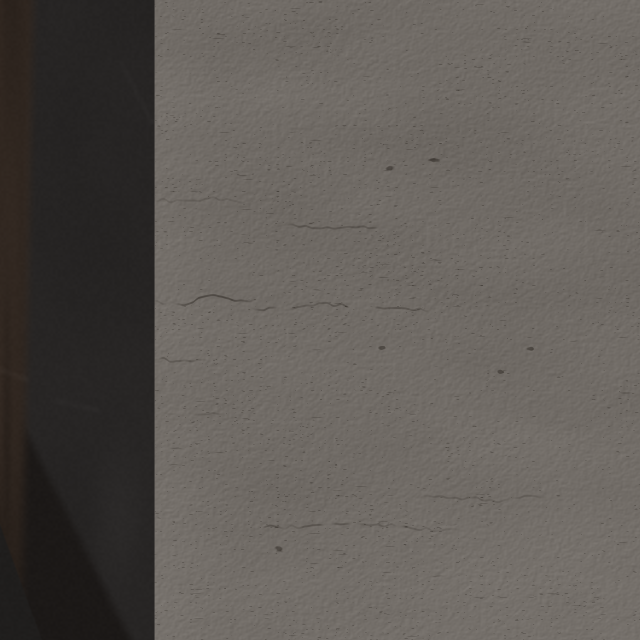
This texture is drawn by a Shadertoy shader. Its source:

```glsl
// A matte concrete wall beside a dark glossy strip with a brown left rim.
// The wall layers soft stains, embossed value noise, scattered pits and
// wavering cracks; the strip is built from half planes and soft glows.

const float STRIP_EDGE = 0.2415;
const vec3 CONCRETE = vec3(0.443, 0.423, 0.402);
const vec3 SLATE = vec3(0.150, 0.142, 0.139);
const vec3 SHADOW = vec3(0.108, 0.096, 0.090);
const vec3 BROWN = vec3(0.182, 0.146, 0.121);
const vec3 WEDGE = vec3(0.122, 0.116, 0.112);
const float GRAIN = 0.085;
const float PIT_DEPTH = 0.14;
const float CRACK_DEPTH = 0.13;

// Cracks: start x, end x, height, strength
const int CRACK_COUNT = 9;
const vec4 CRACKS[CRACK_COUNT] = vec4[](
    vec4(0.245, 0.400, 0.531, 1.00), vec4(0.400, 0.680, 0.521, 0.65),
    vec4(0.430, 0.620, 0.647, 0.60), vec4(0.245, 0.390, 0.683, 0.35),
    vec4(0.245, 0.325, 0.435, 0.60), vec4(0.245, 0.370, 0.351, 0.45),
    vec4(0.390, 0.580, 0.181, 0.75), vec4(0.560, 0.720, 0.172, 0.50),
    vec4(0.660, 0.860, 0.221, 0.45));

// Larger holes: centre and half size
const int HOLE_COUNT = 6;
const vec4 HOLES[HOLE_COUNT] = vec4[](
    vec4(0.598, 0.456, 0.006, 0.0030), vec4(0.829, 0.455, 0.005, 0.0035),
    vec4(0.782, 0.419, 0.005, 0.0030), vec4(0.437, 0.142, 0.007, 0.0045),
    vec4(0.610, 0.737, 0.007, 0.0040), vec4(0.680, 0.750, 0.009, 0.0035));

float hash(vec2 p) {
    vec3 q = fract(vec3(p.xyx) * 0.1031);
    q += dot(q, q.yzx + 33.33);
    return fract((q.x + q.y) * q.z);
}

float noise(vec2 p) {
    vec2 i = floor(p), f = fract(p);
    f = f * f * (3.0 - 2.0 * f);
    return mix(mix(hash(i), hash(i + vec2(1, 0)), f.x),
               mix(hash(i + vec2(0, 1)), hash(i + vec2(1, 1)), f.x), f.y);
}

float fbm(vec2 p) {
    float sum = 0.0, gain = 0.5;
    for (int i = 0; i < 4; i++) {
        sum += gain * noise(p);
        p = mat2(1.6, 1.2, -1.2, 1.6) * p + 17.3;
        gain *= 0.5;
    }
    return sum / 0.9375;
}

float glow(vec2 p, vec2 centre, vec2 size) {
    vec2 d = (p - centre) / size;
    return exp(-dot(d, d));
}

// Soft line between two points
float streak(vec2 p, vec2 a, vec2 b, float width) {
    vec2 ab = b - a;
    float t = clamp(dot(p - a, ab) / dot(ab, ab), 0.0, 1.0);
    return smoothstep(width, 0.0, length(p - a - ab * t));
}

float relief(vec2 p) {
    return noise(p * vec2(150, 190)) + 0.6 * noise(p * vec2(270, 310) + 9.0);
}

// One elongated pit in some cells of a grid
float pits(vec2 p, vec2 grid, float density) {
    vec2 q = p * grid, cell = floor(q);
    vec2 centre = 0.35 + 0.3 * vec2(hash(cell + 3.1), hash(cell + 8.7));
    vec2 d = fract(q) - centre;
    d.y += 0.25 * (noise(p * 170.0) - 0.5);
    float size = mix(0.12, 0.33, hash(cell + 21.0));
    float shape = smoothstep(size, size * 0.35, length(d * vec2(1.0, 1.5)));
    return shape * step(hash(cell + 41.0), density);
}

float cracks(vec2 p) {
    float dark = 0.0;
    for (int i = 0; i < CRACK_COUNT; i++) {
        vec4 c = CRACKS[i];
        float seed = float(i) * 13.7;
        float y = c.z + 0.018 * (noise(vec2(p.x * 18.0, seed)) - 0.5)
                + 0.006 * (noise(vec2(p.x * 90.0, seed + 5.0)) - 0.5);
        float span = smoothstep(c.x - 0.01, c.x + 0.01, p.x)
                   * smoothstep(c.y + 0.01, c.y - 0.04, p.x);
        float broken = smoothstep(0.2, 0.55, noise(vec2(p.x * 45.0, seed + 2.0)));
        dark = max(dark, c.w * span * broken * smoothstep(0.0026, 0.0004, abs(p.y - y)));
    }
    return dark;
}

vec3 wall(vec2 p) {
    float cloud = fbm(p * vec2(5, 13) + 4.0);
    float stain = glow(p, vec2(0.69, 0.79), vec2(0.13, 0.06))
                + 0.8 * glow(p, vec2(0.53, 0.63), vec2(0.20, 0.06))
                + 0.8 * glow(p, vec2(0.49, 0.23), vec2(0.17, 0.04))
                + 0.6 * glow(p, vec2(0.50, 0.96), vec2(0.15, 0.05));
    float tone = 0.035 * (cloud - 0.5) - 0.016 * stain;
    tone += 0.012 * smoothstep(0.35, 0.0, p.y) + 0.010 * glow(p, vec2(0.26, 0.45), vec2(0.06, 0.5));
    float slope = relief(p) - relief(p + vec2(0.0018, -0.0018));
    tone += GRAIN * 0.5 * slope;

    float rough = smoothstep(0.35, 0.7, fbm(p * vec2(8, 16) + 31.0)) + 0.5 * stain;
    float pit = 0.6 * pits(p, vec2(75, 145), 0.04 + 0.16 * rough)
              + 0.5 * pits(p + 0.37, vec2(110, 190), 0.05 + 0.20 * rough);
    // Short horizontal fissures
    pit += 0.45 * pits(p + 0.71, vec2(27, 150), 0.02 + 0.07 * rough);
    for (int i = 0; i < HOLE_COUNT; i++) {
        vec2 d = (p - HOLES[i].xy) / HOLES[i].zw;
        float ragged = length(d) + 0.7 * (noise(p * 220.0) - 0.5);
        pit = max(pit, smoothstep(1.2, 0.5, ragged));
    }
    return CONCRETE + tone - PIT_DEPTH * min(pit, 1.0) - CRACK_DEPTH * cracks(p);
}

vec3 strip(vec2 p) {
    vec3 col = SLATE * (0.94 + 0.12 * fbm(p * vec2(9, 5)));
    col += 0.018 * glow(p, vec2(0.185, 0.20), vec2(0.035, 0.09));
    // Diagonal shadow falling to the lower right
    float diagonal = 0.31 - (p.x - 0.052) * 1.98 - p.y;
    col = mix(col, SHADOW, smoothstep(-0.015, 0.03, diagonal));
    // Brown rim, narrowing downward
    float rim = mix(0.036, 0.054, p.y);
    vec3 brown = BROWN * (0.88 + 0.2 * noise(vec2(p.x * 90.0, p.y * 3.0)));
    brown *= mix(0.82, 1.0, smoothstep(0.05, 0.4, p.y));
    col = mix(col, brown, smoothstep(rim + 0.010, rim - 0.014, p.x));
    // Dark wedge in the bottom corner
    float wedge = 0.18 - p.x * 2.75 - p.y;
    col = mix(col, WEDGE, smoothstep(-0.006, 0.006, wedge));
    // Faint scuffs and dust
    col += 0.018 * streak(p, vec2(0.0, 0.422), vec2(0.04, 0.408), 0.008);
    col += 0.012 * streak(p, vec2(0.09, 0.373), vec2(0.15, 0.360), 0.008);
    col += 0.012 * streak(p, vec2(0.19, 0.90), vec2(0.238, 0.81), 0.007);
    col += 0.012 * (noise(p * 260.0) - 0.5);
    return col;
}

void mainImage(out vec4 fragColor, in vec2 fragCoord) {
    vec2 p = fragCoord / iResolution.xy;
    float pixel = 1.0 / iResolution.x;
    float side = smoothstep(-pixel, pixel, p.x - STRIP_EDGE);
    vec3 col = mix(strip(p), wall(p), side);
    fragColor = vec4(clamp(col, 0.0, 1.0), 1.0);
}
```
